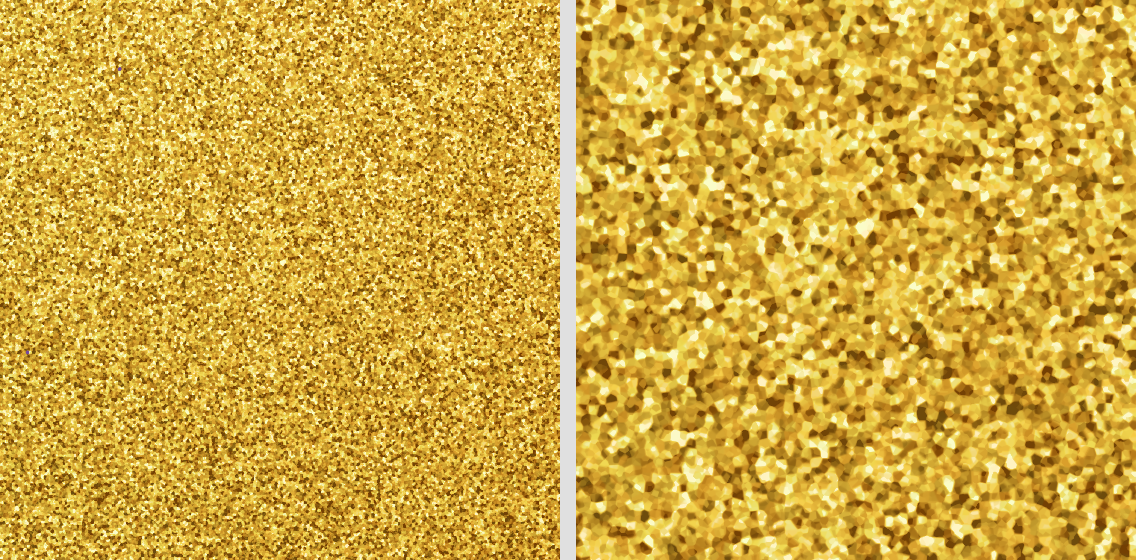
Left, the full canvas; right, a detail of the centre.
A Shadertoy shader for this texture:

```glsl
// Dense gold glitter: tiny overlapping flakes from dark bronze to cream sparkle.

vec3 hash3(vec2 cell) {
    vec3 p = fract(cell.xyx * vec3(0.1031, 0.1030, 0.0973));
    p += dot(p, p.yxz + 33.33);
    return fract((p.xxy + p.yzz) * p.zyx);
}

// Colour ramp; the stops follow the share of each tone
vec3 goldRamp(float tone) {
    vec3 c = mix(vec3(0.44, 0.27, 0.03), vec3(0.52, 0.34, 0.05), smoothstep(0.0, 0.06, tone));
    c = mix(c, vec3(0.69, 0.49, 0.11), clamp((tone - 0.06) / 0.15, 0.0, 1.0));
    c = mix(c, vec3(0.84, 0.65, 0.19), clamp((tone - 0.21) / 0.25, 0.0, 1.0));
    c = mix(c, vec3(0.95, 0.83, 0.30), clamp((tone - 0.50) / 0.23, 0.0, 1.0));
    c = mix(c, vec3(0.94, 0.87, 0.49), clamp((tone - 0.73) / 0.14, 0.0, 1.0));
    return mix(c, vec3(0.99, 0.97, 0.77), clamp((tone - 0.87) / 0.10, 0.0, 1.0));
}

// Soft cellular noise: x = brightness, y = hue, z = share of rare violet flakes
vec3 flakes(vec2 p) {
    vec2 base = floor(p);
    vec4 sum = vec4(0.0);
    for (int j = -1; j <= 1; j++) {
        for (int i = -1; i <= 1; i++) {
            vec2 cell = base + vec2(i, j);
            vec3 place = hash3(cell + 17.0);
            vec3 look = hash3(cell + 291.0);
            vec2 d = cell + 0.5 + 0.8 * (place.xy - 0.5) - p;
            float weight = exp(-11.0 * (dot(d, d) - 0.2 * place.z));
            float violet = step(0.9997, look.z);
            sum += weight * vec4(look.x, look.y, violet, 1.0);
        }
    }
    return sum.xyz / sum.w;
}

// Faint uneven clumping from layered, bent sines
float clumps(vec2 p) {
    float total = 0.0;
    float gain = 0.5;
    for (int i = 0; i < 4; i++) {
        p = mat2(0.8, 0.6, -0.6, 0.8) * p + 1.7;
        total += gain * sin(p.x + 1.3 * sin(p.y * 0.8)) * sin(p.y + sin(p.x * 0.7));
        p *= 2.1;
        gain *= 0.75;
    }
    return total;
}

void mainImage(out vec4 fragColor, in vec2 fragCoord) {
    vec2 uv = fragCoord / min(iResolution.x, iResolution.y);
    vec3 flake = flakes(uv * 190.0);

    // Small chips lying between and across the larger flakes
    vec2 turned = mat2(0.8, 0.6, -0.6, 0.8) * uv;
    float chip = flakes(turned * 290.0 + 400.0).x;

    // Flake brightness, lit from the upper left
    float tone = 0.49 + 0.98 * (flake.x - 0.5) + 0.36 * (chip - 0.5);
    tone += 0.02 * clumps(uv * 16.0);
    tone += 0.10 * (uv.y - 0.5) - 0.03 * (uv.x - 0.5);
    vec3 color = goldRamp(clamp(tone, 0.0, 1.0));

    // Warm and lemon flakes, warmer towards the right
    float warmth = 0.07 * (flake.y - 0.5) + 0.02 * (uv.x - 0.5);
    color += warmth * vec3(0.4, -0.8, -0.6);

    // Rare violet glints
    color = mix(color, vec3(0.45, 0.28, 0.62), flake.z);
    fragColor = vec4(clamp(color, 0.0, 1.0), 1.0);
}
```
